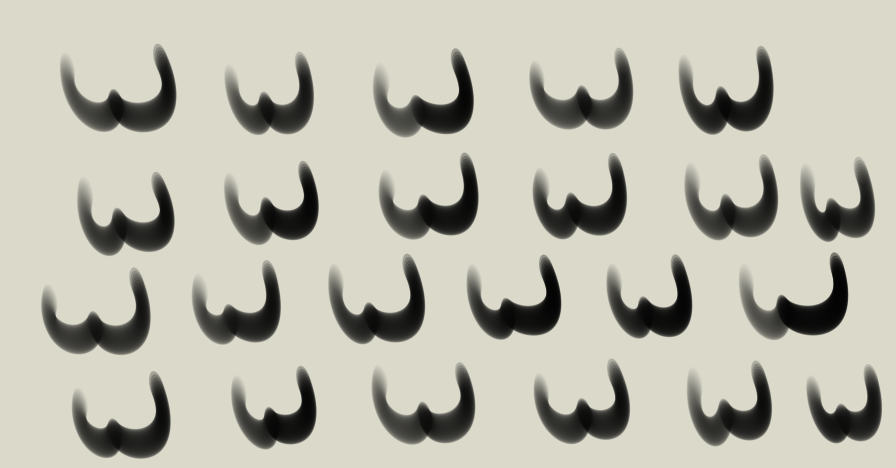
A WebGL 2 fragment shader for this pattern:

```glsl
#version 300 es
precision highp float;
// Four rows of brushed double-loop strokes, built up from translucent nib stamps on pale paper.

#define ROWS 4
#define STAMPS 60
#define PITCH vec2(0.326, 0.220)
#define FIRST vec2(0.256, 0.808)
#define STROKE_SIZE vec2(0.102, 0.0945)
#define NIB vec2(0.0142, 0.0325)
#define NIB_TILT 0.23
#define WOBBLE 0.10
#define INK_START 0.045
#define INK_END 0.23

uniform vec2 u_resolution;
out vec4 outColor;

const vec3 PAPER = vec3(0.855, 0.85, 0.792);
const vec3 INK = vec3(0.012);

vec2 hash22(vec2 p) {
    vec3 q = fract(vec3(p.xyx) * vec3(0.1031, 0.1030, 0.0973));
    q += dot(q, q.yzx + 33.33);
    return fract((q.xx + q.yz) * q.zy);
}

// Signed random offset, different for each stroke and each use
vec2 jitter(vec2 id, float use) {
    return hash22(id * 7.0 + use * 19.7 + 3.0) * 2.0 - 1.0;
}

vec2 bezier(vec2 a, vec2 b, vec2 c, vec2 d, float t) {
    float s = 1.0 - t;
    return s * s * s * a + 3.0 * s * t * (s * b + t * c) + t * t * t * d;
}

// Coverage of one tilted elliptical nib
float nibCoverage(vec2 d, float pixel) {
    float c = cos(NIB_TILT), s = sin(NIB_TILT);
    vec2 q = vec2(c * d.x + s * d.y, c * d.y - s * d.x);
    float f = length(q / NIB);
    float edge = f * (f - 1.0) / max(length(q / (NIB * NIB)), 0.001);
    return 1.0 - smoothstep(-pixel, pixel, edge);
}

// Light left after all stamps of one stroke
float strokeLight(vec2 d, vec2 size, vec2 id, float pixel) {
    // Left loop from its tip to the cusp, then right loop to the other tip
    vec2 tipL = vec2(-0.80, 0.36) + WOBBLE * jitter(id, 1.0);
    vec2 sideL = vec2(-0.98, -0.55) + WOBBLE * jitter(id, 2.0);
    vec2 baseL = vec2(-0.15, -1.05) + WOBBLE * jitter(id, 3.0);
    vec2 cusp = vec2(-0.05, -0.34) + WOBBLE * jitter(id, 4.0);
    vec2 baseR = vec2(0.15, -0.80) + WOBBLE * jitter(id, 5.0);
    vec2 sideR = vec2(1.27, -0.80) + WOBBLE * jitter(id, 6.0);
    vec2 tipR = vec2(0.75, 0.62) + WOBBLE * jitter(id, 7.0);

    // Ink load varies, with the third row growing heavier to the right
    vec2 load = 1.0 + 0.3 * jitter(id, 8.0);
    if (id.y == 2.0) load.y += 0.14 * id.x;

    float light = 1.0;
    for (int i = 0; i < STAMPS; i++) {
        float t = (float(i) + 0.5) / float(STAMPS);
        vec2 left = bezier(tipL, sideL, baseL, cusp, t) * size;
        vec2 right = bezier(cusp, baseR, sideR, tipR, t) * size;
        float inkL = mix(INK_START, INK_END, 0.5 * t) * load.x;
        float inkR = mix(INK_START, INK_END, 0.5 + 0.5 * t) * load.y;
        light *= 1.0 - inkL * nibCoverage(d - left, pixel);
        light *= 1.0 - inkR * nibCoverage(d - right, pixel);
    }
    return light;
}

void main() {
    vec2 p = gl_FragCoord.xy / u_resolution.y;
    float pixel = 0.8 / u_resolution.y;
    float light = 1.0;

    for (int row = 0; row < ROWS; row++) {
        int count = row == 0 ? 5 : 6;
        for (int col = 0; col < count; col++) {
            vec2 id = vec2(col, row);

            // The third row is tighter; the others end in a narrow stroke
            bool tight = row == 2;
            float last = (col == 5 && !tight) ? 1.0 : 0.0;
            vec2 center = FIRST + vec2(id.x, -id.y) * PITCH;
            if (tight) center.x -= 0.052 + 0.031 * id.x;
            center.x -= 0.09 * last;
            if (row > 0) center.y -= 0.037 * exp(-1.3 * id.x);
            center += vec2(0.012, 0.006) * jitter(id, 9.0);

            // Widths swing from column to column
            vec2 size = STROKE_SIZE;
            size.x += 0.0137 * cos(2.6 * id.x) - 0.042 * last;
            size *= 1.0 + 0.05 * jitter(id, 10.0);

            vec2 d = p - center;
            if (abs(d.x) < 0.16 && abs(d.y) < 0.13)
                light *= strokeLight(d, size, id, pixel);
        }
    }
    outColor = vec4(mix(INK, PAPER, light), 1.0);
}
```
